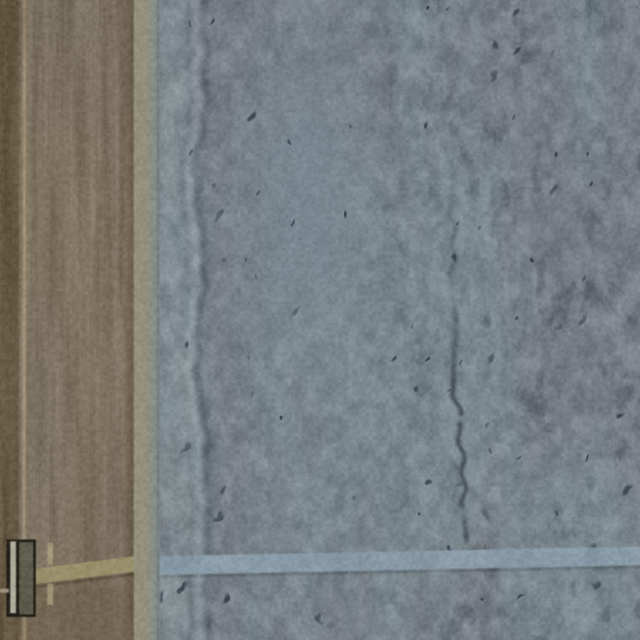
This texture is drawn by a WebGL 2 fragment shader. Its source:

```glsl
#version 300 es
precision highp float;

#define STONE vec3(0.478, 0.527, 0.553)
#define STONE_MAUVE vec3(0.468, 0.489, 0.522)
#define STONE_PALE vec3(0.545, 0.585, 0.600)
#define GROUT vec3(0.535, 0.605, 0.655)
#define WOOD vec3(0.480, 0.437, 0.375)
#define WOOD_DARK vec3(0.385, 0.335, 0.255)
#define CREAM vec3(0.575, 0.560, 0.480)
#define PIT_COLOR vec3(0.20, 0.24, 0.28)
#define PIT_GRID 19.0
#define PIT_RATE 0.30
#define GRAIN 0.085
#define SOFT 0.0022

uniform vec2 u_resolution;
out vec4 outColor;

float hash(vec2 p) {
  vec3 q = fract(vec3(p.xyx) * 0.1031);
  q += dot(q, q.yzx + 33.33);
  return fract((q.x + q.y) * q.z);
}

float noise(vec2 p) {
  vec2 i = floor(p), f = fract(p);
  f = f * f * (3.0 - 2.0 * f);
  return mix(mix(hash(i), hash(i + vec2(1, 0)), f.x),
             mix(hash(i + vec2(0, 1)), hash(i + vec2(1, 1)), f.x), f.y);
}

float fbm(vec2 p) {
  float sum = 0.0, amp = 0.5;
  for (int i = 0; i < 4; i++) {
    sum += amp * noise(p);
    p = p * 2.03 + 17.1;
    amp *= 0.5;
  }
  return sum / 0.9375;
}

float band(float x, float lo, float hi, float soft) {
  return smoothstep(lo - soft, lo + soft, x) * (1.0 - smoothstep(hi - soft, hi + soft, x));
}

float box(vec2 p, vec2 lo, vec2 hi) {
  return band(p.x, lo.x, hi.x, SOFT) * band(p.y, lo.y, hi.y, SOFT);
}

float ridge(float d, float width) {
  return exp(-d * d / (width * width));
}

// Small tilted holes, denser along a few vertical beds
float pits(vec2 p) {
  vec2 cell = floor(p * PIT_GRID);
  vec2 warped = p + 0.008 * (vec2(noise(p * 90.0), noise(p * 90.0 + 40.0)) - 0.5);
  float cover = 0.0;
  for (int j = -1; j <= 1; j++)
    for (int i = -1; i <= 1; i++) {
      vec2 id = cell + vec2(i, j);
      vec2 center = (id + 0.2 + 0.6 * vec2(hash(id + 3.7), hash(id + 9.2))) / PIT_GRID;
      float beds = ridge(center.x - 0.35, 0.05) + ridge(center.x - 0.72, 0.07)
                 + ridge(center.x - 0.88, 0.11);
      float present = step(hash(id + 21.3), PIT_RATE * (0.3 + beds));
      vec2 d = warped - center;
      d.x -= d.y * (hash(id + 5.5) - 0.2);
      float size = mix(0.003, 0.008, pow(hash(id + 13.1), 2.0));
      float r = length(d * vec2(1.25, 0.75));
      cover = max(cover, present * (1.0 - smoothstep(size * 0.4, size * 1.3, r))
                         * mix(0.35, 0.95, hash(id + 31.0)));
    }
  return cover;
}

vec3 stone(vec2 p) {
  float streak = fbm(p * vec2(11.0, 2.2) + 4.0);
  vec3 c = mix(STONE, STONE_MAUVE, smoothstep(0.42, 0.72, streak));
  // Broad blue-grey clouds and the pale left margin
  float cloud = ridge(length((p - vec2(0.48, 0.68)) * vec2(1.0, 0.4)), 0.11);
  c = mix(c, vec3(0.475, 0.545, 0.580), 0.65 * cloud);
  c = mix(c, STONE_PALE, 0.75 * band(p.x, 0.25, 0.305, 0.012) * noise(p * vec2(45.0, 14.0)));
  // Mottling, calmer inside the cloud
  float mottle = fbm(p * vec2(62.0, 44.0)) - 0.5;
  c += mottle * mix(0.16, 0.05, cloud);
  c -= 0.07 * smoothstep(0.58, 0.78, fbm(p * vec2(38.0, 24.0) + 60.0)) * smoothstep(0.5, 0.72, p.x);
  // Wavy veins beside the post
  float wave = 0.024 * (noise(vec2(2.0, p.y * 7.0)) - 0.5) + 0.008 * (noise(vec2(8.0, p.y * 38.0)) - 0.5);
  c -= 0.085 * ridge(p.x - 0.316 - wave, 0.007) * (0.4 + noise(p * 35.0));
  c -= 0.06 * ridge(p.x - 0.291 - wave * 0.8, 0.005) * noise(p * vec2(20.0, 12.0));
  c += 0.045 * ridge(p.x - 0.303 - wave, 0.006);
  // Long crack, strongest low down
  float path = mix(0.726, 0.708, smoothstep(0.20, 0.45, p.y)) - 0.012 * smoothstep(0.6, 0.9, p.y)
             + 0.014 * (noise(vec2(5.0, p.y * 42.0)) - 0.5);
  float strength = mix(0.85, 0.45, smoothstep(0.38, 0.48, p.y)) * (1.0 - 0.75 * smoothstep(0.6, 0.72, p.y));
  strength *= smoothstep(0.145, 0.16, p.y) * smoothstep(0.1, 0.55, noise(vec2(1.0, p.y * 55.0)) + 0.15);
  c = mix(c, PIT_COLOR + 0.06, strength * ridge(p.x - path, 0.0048));
  return mix(c, PIT_COLOR, pits(p));
}

vec3 wood(vec2 p) {
  float fiber = fbm(p * vec2(110.0, 5.0)) - 0.5;
  vec3 c = WOOD + 0.14 * fiber + vec3(0.02, 0.01, -0.01) * (noise(p * vec2(16.0, 3.0)) - 0.5);
  c = mix(c, WOOD_DARK + 0.04, 0.6 * (1.0 - smoothstep(0.07, 0.11, p.y)));
  c = mix(c, WOOD_DARK, 0.65 * smoothstep(0.19, 0.208, p.x));
  // Outer board and its lit seam
  c = mix(c, WOOD_DARK + 0.12 * fiber, 1.0 - smoothstep(0.026, 0.034, p.x));
  c += vec3(0.13, 0.11, 0.07) * ridge(p.x - 0.038, 0.003);
  float rail = p.y - mix(0.100, 0.119, (p.x - 0.06) / 0.15);
  c = mix(c, CREAM + vec3(0.02, 0.0, -0.06), band(rail, -0.012, 0.012, SOFT) * step(0.05, p.x));
  return c - 0.09 * ridge(rail + 0.016, 0.003) * step(0.05, p.x);
}

// Metal latch with its plate, lit edge and brackets
vec3 latch(vec3 c, vec2 p) {
  c = mix(c, vec3(0.13, 0.12, 0.09), box(p, vec2(0.010, 0.036), vec2(0.056, 0.157)));
  c = mix(c, vec3(0.37, 0.36, 0.30) + 0.15 * (p.y - 0.1), box(p, vec2(0.030, 0.040), vec2(0.052, 0.153)));
  c = mix(c, vec3(0.68, 0.67, 0.60), box(p, vec2(0.016, 0.042), vec2(0.025, 0.154)));
  c = mix(c, vec3(0.60, 0.56, 0.47), box(p, vec2(-0.01, 0.074), vec2(0.014, 0.080)));
  float brackets = max(box(p, vec2(0.074, 0.118), vec2(0.083, 0.152)),
                       box(p, vec2(0.074, 0.055), vec2(0.083, 0.088)));
  return mix(c, vec3(0.66, 0.61, 0.49), 0.85 * brackets);
}

void main() {
  vec2 p = gl_FragCoord.xy / u_resolution;
  vec3 c = stone(p);
  // Sloping joint across the stone
  float joint = p.y - mix(0.116, 0.131, (p.x - 0.25) / 0.75);
  c = mix(c, GROUT + 0.05 * (noise(p * 40.0) - 0.5), band(joint, -0.014, 0.015, SOFT));
  c -= 0.07 * ridge(joint + 0.017, 0.003);
  c = mix(latch(wood(p), p), c, smoothstep(0.229, 0.231, p.x));
  // Upright post, shading from cream to cool grey
  vec3 post = mix(CREAM, vec3(0.515, 0.55, 0.54), smoothstep(0.222, 0.248, p.x));
  post -= 0.05 * ridge(p.x - 0.247, 0.003);
  c = mix(c, post, band(p.x, 0.209, 0.250, SOFT));
  c += GRAIN * (0.6 * noise(p * 190.0) + 0.4 * noise(p * 340.0) - 0.5);
  outColor = vec4(clamp(c, 0.0, 1.0), 1.0);
}
```
